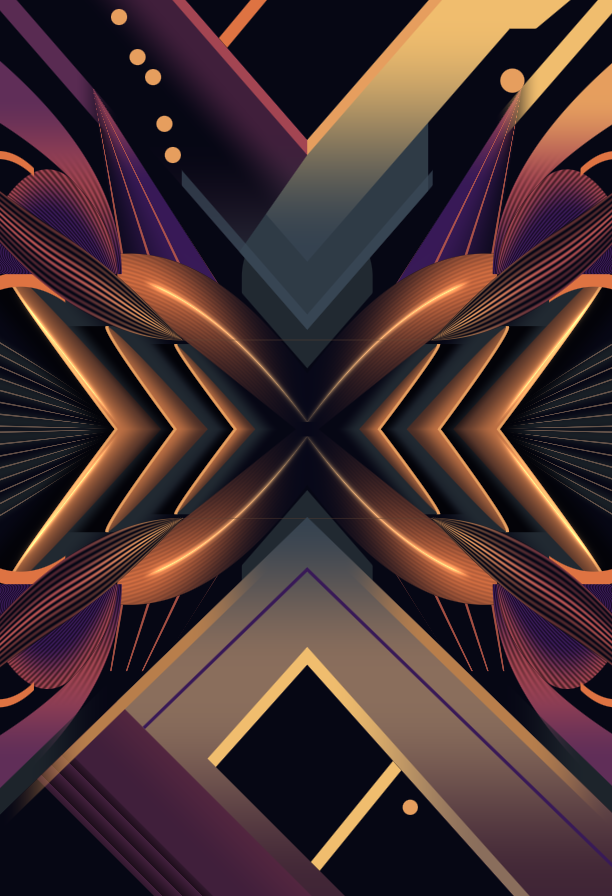
A WebGL 2 fragment shader for this background:

```glsl
#version 300 es
precision highp float;
// Mirrored ornamental wings around a dark crossing, between two nested chevrons.
// Regions bounded by lines and parabolas are painted back to front.
// Lengths are percent of canvas height, measured from the crossing.
uniform vec2 u_resolution;
out vec4 outColor;
#define CROSSING vec2(.502, .521)
#define V_SLOPE 1.15
#define ROOF_SLOPE .97
#define DIAMOND_SLOPE 1.12
#define HATCH 60.
#define RAYS 44.
#define GLOW .75

const vec3 NIGHT = vec3(.025, .027, .08), SLATE = vec3(.16, .2, .24);
const vec3 MAUVE = vec3(.25, .12, .23), ROSE = vec3(.64, .27, .32);
const vec3 VIOLET = vec3(.22, .1, .34), ORANGE = vec3(.87, .45, .26);
const vec3 GOLD = vec3(.94, .74, .43), TAN = vec3(.54, .43, .36);
const vec3 PEACH = vec3(.9, .62, .37);
vec3 col = NIGHT;
vec2 p;

// Antialiased test for d > 0
float fill(float d) { return clamp(d / max(fwidth(d), 1e-4) + .5, 0., 1.); }
float band(float lo, float hi, float d) { return fill(d - lo) * fill(hi - d); }
float ramp(float a, float b, float x) { return smoothstep(0., 1., (x - a) / (b - a)); }
float sq(float x) { return x * x; }
void paint(vec3 c, float mask) { col = mix(col, c, mask); }
void disc(vec2 c, float r) { paint(PEACH, fill(r - length(p - c))); }

// Slanted leaf with slate fold and bright rim
void leaf(float x, float v, float root, float width, float len) {
  float s = x - root - .82 * v, inside = fill(len - v);
  float w = width * sqrt(max(1. - v / len, 0.));
  paint(SLATE * .8, ramp(-3.2 * width, -width, s) * fill(-s) * inside);
  paint(NIGHT * .4, ramp(width * 2.5, width, s) * fill(s) * inside);
  vec3 c = mix(NIGHT, mix(ORANGE, GOLD, .25), .3 + .55 * ramp(-width, width, s));
  paint(c, fill(w - abs(s)) * inside);
  paint(PEACH, band(w - .35, w, s) * inside);
}

void wings(float x, float v) {
  float upper = fill(p.y);
  float petalLow = .8 * x - 1., petalTop = 6.2 + 1.35 * x - .034 * x * x;

  // Side rays
  float reach = max(x - 20.5, .05), ray = v / pow(reach, .85);
  float fan = fill(x - 20.7) * fill(1.15 - ray);
  paint(SLATE * .6, fan * (.5 + .5 * sin(ray * 15.)));
  paint(TAN, .7 * fan * smoothstep(.8, 1., sin(ray * RAYS)) * ramp(0., 5., reach));

  // Leaves, rim and lit vein
  leaf(x, v, 18.9, 2.6, 18.5);
  leaf(x, v, 13., 1.9, 11.5);
  leaf(x, v, 7., 1.2, 9.5);
  float rim = v - 16.8 + .07 * sq(x - 32.);
  paint(ORANGE, band(-.9, .7, rim) * fill(x - 27.));
  float vein = abs(x - 20.7 - .77 * v);
  col += GOLD * GLOW * exp(-vein * 3.5) * ramp(0., 5., v) * ramp(16., 12., v);

  // Veined sail, only ribs below
  float drop = max(38.2 - v, .05), rib = (24. - x) / drop;
  float sail = band(.16, .64, rib) * fill(38. - v) * fill(v - petalTop);
  vec3 cloth = mix(ROSE, VIOLET, ramp(0., 11., drop));
  paint(mix(NIGHT, cloth, ramp(.05, .55, rib)), sail * upper);
  float ribs = smoothstep(.9, 1., sin(rib * 40. + drop * .04));
  paint(mix(ROSE, ORANGE, .5), .85 * sail * ribs * max(fill(27. - v), upper));

  // Main petal and bright ridge
  float ridge = v - (.8 + 1.35 * x - .027 * x * x);
  float body = ramp(0., 18., x) * mix(.4, .95, ramp(6., 0., abs(ridge)));
  float petal = fill(v - petalLow) * fill(petalTop - v) * fill(21.2 - x);
  paint(mix(NIGHT * 1.2, ORANGE, body * (.93 + .07 * sin(ridge * 14.))), petal);
  float shine = exp(-abs(ridge) * 3.5) * ramp(18.5, 16., x) * ramp(-3., 5., x);
  col += GOLD * GLOW * shine * fill(v - .8);

  // Crescent, violet petal and curl
  float g = v - 17.3, outer = 20.7 + .024 * g * g, inner = 21.2 + .046 * g * g;
  float strands = .75 + .25 * sin((x - outer) / (1. + .3 * abs(g)) * 40.);
  vec3 tip = mix(MAUVE * 1.5, PEACH, ramp(-12., 12., p.x) * upper);
  vec3 silk = mix(mix(VIOLET, ROSE, ramp(0., 9., g)), tip, ramp(9., 20., g));
  paint(silk * mix(strands, 1., ramp(6., 14., g)), fill(x - outer) * fill(inner - x) * fill(g));
  float crown = 29. - .15 * sq(x - 29.) - v;
  silk = mix(ROSE, VIOLET, ramp(0., 5., crown));
  paint(silk * strands, fill(x - inner) * fill(crown) * fill(g));
  float curl = v - 30.6 + .12 * sq(34.5 - x);
  paint(ORANGE, band(-.45, .45, curl) * fill(x - 30.5));

  // Hatched feather
  float f = max(x - 13.8, 0.), low = 9.9 + .026 * f * f;
  float high = 9.9 + .85 * f + .9 * sin(f * .2);
  float k = (v - low) / max(high - low, .1);
  float hatch = .4 + .4 * sin(k * HATCH + sin(f * .5)) * ramp(0., 5., f);
  vec3 thread = mix(PEACH, mix(ROSE, ORANGE, .4 * k), ramp(2., 14., f));
  paint(mix(NIGHT, thread, hatch * (.9 - .4 * sin(k * 9.))), band(0., 1., k) * fill(f));
}

void chevron(float x) {
  float t = p.y - V_SLOPE * x, right = fill(p.x - .7 * min(p.y - 30.6, 0.));
  vec3 left = mix(SLATE, MAUVE, ramp(15., 34., p.y));
  left = mix(left, NIGHT, ramp(28., 19., t) * ramp(14., 32., p.y));
  vec3 gold = mix(SLATE * 1.3, GOLD, ramp(20., 46., p.y));
  float lit = max(fill(t - 18.7), fill(p.y - 44.7) * fill(1.2 * p.y - 28.1 - p.x));
  gold = mix(mix(SLATE * 1.15, NIGHT, fill(x - 13.5)), gold, lit);
  paint(mix(left, gold, right), fill(t - 11.1));
  paint(SLATE * 1.45, .7 * band(11.1, 12.8, t) * fill(14. - x));
  paint(mix(ROSE, PEACH, fill(p.x)), band(30.6, 32.3, t));
  paint(NIGHT, fill(t - 32.3));
  paint(ORANGE, band(53.3, 55.5, p.y - 1.2 * p.x) * fill(t - 32.3));
  paint(mix(MAUVE * 1.4, GOLD, right), band(7.3, 10.6, t) * ramp(21., 26., x));
  for (float n = 0.; n < 5.; n++)
    disc(vec2(1.5 * n - 21. + .8 * sin(.785 * n), 46. - 3.8 * n - .9 * sin(2.3 * n)), .9);
  disc(vec2(22.9, 38.9), 1.35);
}

void roof(float x) {
  float b = p.y + ROOF_SLOPE * x, n = p.x + p.y;
  vec3 c = mix(SLATE * 1.3, TAN, ramp(-9., -27., p.y));
  c = mix(c, MAUVE * .8, .85 * ramp(-30., -52., p.y));
  c = mix(c, mix(MAUVE, ROSE, .2 * ramp(-60., -50., n)), fill(-51.6 - n));
  c = mix(c, MAUVE * (.45 + .6 * fract(n / 2.2)), fill(-62.6 - n));
  c = mix(c, NIGHT, fill(-69.2 - n));
  paint(SLATE * .7, band(-9.8, -6.8, b) * ramp(22., 31., x));
  paint(c, fill(-9.8 - b));
  paint(PEACH * .8, band(-11.5, -9.8, b) * ramp(4., 14., x) * ramp(34., 24., x));
  paint(VIOLET, band(-15.9, -15.4, b) * fill(n + 51.6));

  // Framed opening, bar and dot
  float d = p.y + DIAMOND_SLOPE * x, base = fill(n + 47.9), hole = fill(-26.3 - d) * base;
  paint(mix(GOLD, TAN, ramp(2., 20., p.x)), band(-26.3, -24.3, d) * base);
  paint(NIGHT, hole);
  paint(GOLD, band(-51., -48.8, p.y - 1.23 * p.x) * hole);
  disc(vec2(11.5, -42.2), .85);
}

void main() {
  p = 100. * (gl_FragCoord.xy - CROSSING * u_resolution) / u_resolution.y;
  vec2 q = abs(p);
  float lens = fill(7.3 - length(vec2(q.x, max(q.y - 17., 0.))));
  paint(SLATE * .8, lens * fill(q.y - V_SLOPE * q.x - 6.8));
  wings(q.x, q.y);
  chevron(q.x);
  roof(q.x);
  outColor = vec4(clamp(col, 0., 1.), 1);
}
```
